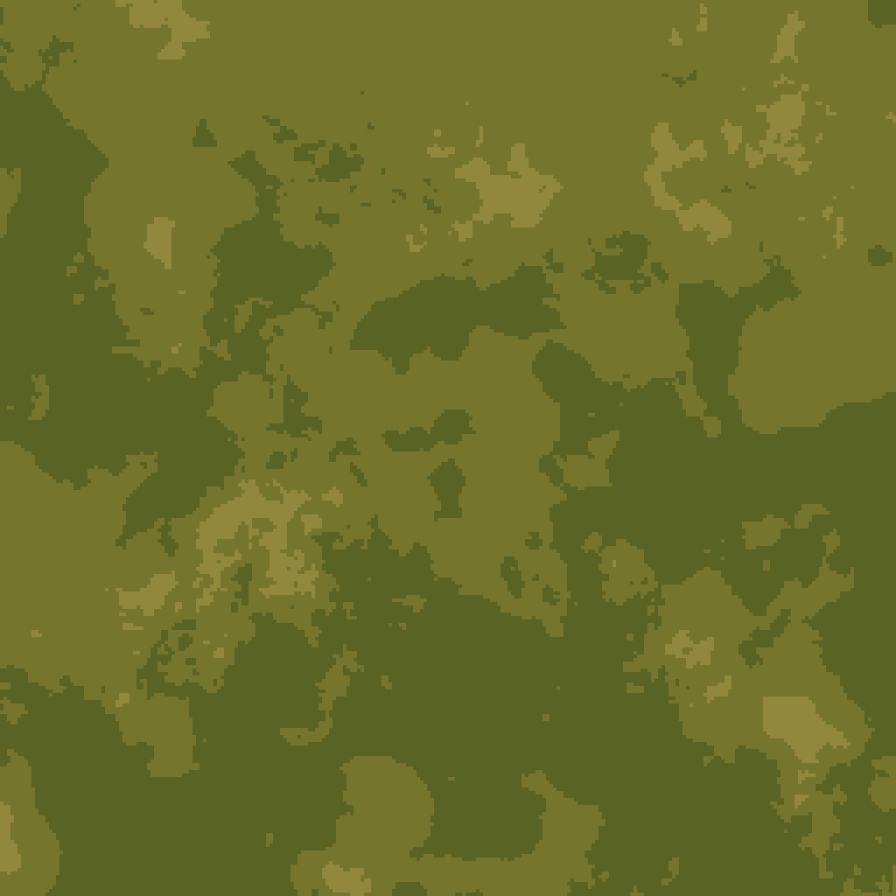
Write a Shadertoy shader that draws this texture.

```glsl
// Blocky three-tone moss camouflage: ragged olive patches with pale cores.

const vec3 MOSS  = vec3(0.35, 0.39, 0.14);
const vec3 OLIVE = vec3(0.46, 0.46, 0.18);
const vec3 STRAW = vec3(0.57, 0.53, 0.24);

const float CELLS = 256.0;        // square cells across the canvas
const float BROAD_SCALE = 2.4;    // large drifts
const float BROAD_AMOUNT = 0.5;
const float PATCH_SCALE = 5.5;    // main patches
const int   OCTAVES = 5;
const float ROUGH_SCALE = 4.0;    // where outlines turn from smooth to speckled
const vec2  GAIN = vec2(0.42, 0.72);
const vec2  OLIVE_LEVEL = vec2(0.11, -0.38);  // threshold at bottom, at top
const vec2  STRAW_LEVEL = vec2(0.50, 0.38);
const vec2  RISE = vec2(0.45, 1.0);           // heights where olive takes over

const mat2 TURN = mat2(0.8, 0.6, -0.6, 0.8);

float hash(vec2 p) {
    uvec2 q = uvec2(ivec2(p)) * uvec2(1597334673u, 3812015801u);
    uint h = (q.x ^ q.y) * 1597334673u;
    h = (h ^ (h >> 15u)) * 2246822519u;
    h ^= h >> 13u;
    return float(h >> 8u) / 16777216.0;
}

float cornerSlope(vec2 corner, vec2 offset) {
    float angle = 6.28318 * hash(corner);
    return dot(vec2(cos(angle), sin(angle)), offset);
}

float gradientNoise(vec2 p) {
    vec2 i = floor(p), f = p - i;
    vec2 s = f * f * (3.0 - 2.0 * f);
    vec2 e = vec2(1.0, 0.0);
    float low  = mix(cornerSlope(i, f), cornerSlope(i + e, f - e), s.x);
    float high = mix(cornerSlope(i + e.yx, f - e.yx), cornerSlope(i + 1.0, f - 1.0), s.x);
    return mix(low, high, s.y);
}

// Layered noise whose fine detail is stronger in some regions
float patchHeight(vec2 uv) {
    float rough = smoothstep(-0.3, 0.3, gradientNoise(uv * ROUGH_SCALE + 71.3));
    float gain = mix(GAIN.x, GAIN.y, rough);
    float height = BROAD_AMOUNT * gradientNoise(TURN * uv * BROAD_SCALE + 37.6);
    float amount = 1.0;
    vec2 p = TURN * uv * PATCH_SCALE + 13.7;
    for (int i = 0; i < OCTAVES; i++) {
        height += amount * gradientNoise(p);
        amount *= gain;
        p = TURN * p * 2.03 + 19.4;
    }
    return height;
}

vec3 mossColor(vec2 uv) {
    vec2 cell = (floor(uv * CELLS) + 0.5) / CELLS;
    float height = patchHeight(cell);
    float rise = smoothstep(RISE.x, RISE.y, cell.y);
    vec3 color = MOSS;
    if (height > mix(OLIVE_LEVEL.x, OLIVE_LEVEL.y, rise)) color = OLIVE;
    if (height > mix(STRAW_LEVEL.x, STRAW_LEVEL.y, rise)) color = STRAW;
    return color;
}

void mainImage(out vec4 fragColor, in vec2 fragCoord) {
    // Four samples per pixel smooth the cell edges
    vec3 sum = vec3(0.0);
    for (int k = 0; k < 4; k++) {
        vec2 jitter = vec2(k & 1, k >> 1) * 0.5 - 0.25;
        sum += mossColor((fragCoord + jitter) / iResolution.y);
    }
    fragColor = vec4(sum / 4.0, 1.0);
}
```
